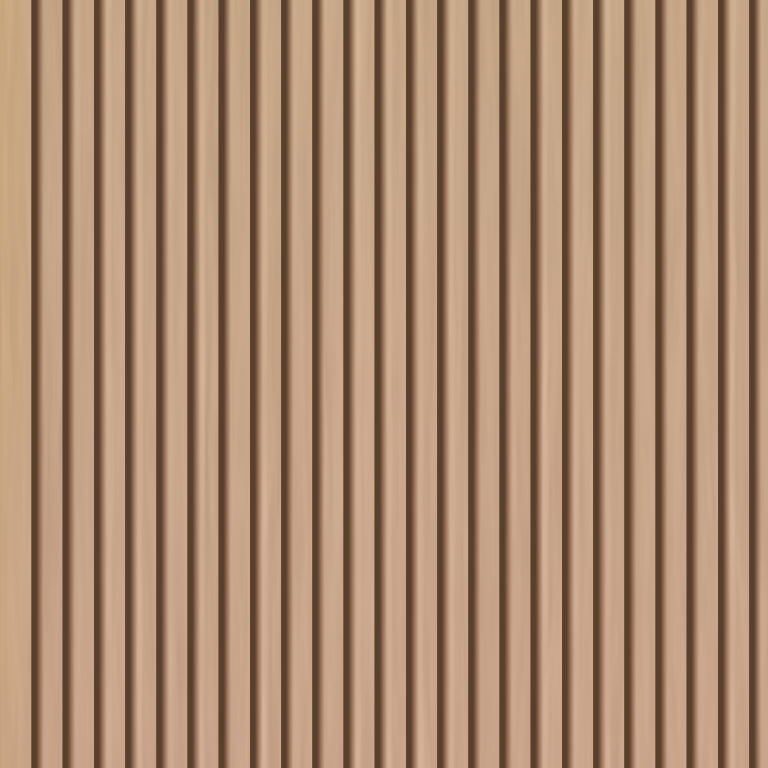
This texture is drawn by a WebGL 2 fragment shader. Its source:

```glsl
#version 300 es
precision highp float;

#define SLATS 24.615
#define EDGE_SOFTNESS 0.035
#define GROOVE_END 0.14
#define FLANK_END 0.43
#define GRAIN_STRENGTH 0.030
#define SLAT_VARIATION 0.018
#define GROOVE_COLOR vec3(0.350, 0.250, 0.172)
#define FLANK_COLOR vec3(0.570, 0.425, 0.325)
#define FACE_COLOR vec3(0.778, 0.648, 0.537)

uniform vec2 u_resolution;
out vec4 outColor;

float hash(vec2 p) {
  vec3 q = fract(vec3(p.xyx) * 0.1031);
  q += dot(q, q.yzx + 33.33);
  return fract((q.x + q.y) * q.z);
}

float noise(vec2 p) {
  vec2 cell = floor(p), f = fract(p);
  f = f * f * (3.0 - 2.0 * f);
  return mix(mix(hash(cell), hash(cell + vec2(1.0, 0.0)), f.x),
             mix(hash(cell + vec2(0.0, 1.0)), hash(cell + 1.0), f.x), f.y);
}

// Long vertical fibres, plus slanted growth lines that come and go
float woodGrain(vec2 p, float slat) {
  float seed = hash(vec2(slat, 7.0)) * 90.0;
  float drift = noise(vec2(seed, p.y * 5.0)) - 0.5;
  float x = p.x + 0.35 * drift;
  float fibres = noise(vec2(x * 5.0 + seed, p.y * 4.0 + seed)) - 0.5;
  fibres += 0.7 * (noise(vec2(p.x * 12.0 + seed, p.y * 14.0)) - 0.5);
  float slant = (hash(vec2(slat, 3.0)) - 0.5) * 28.0;
  float lines = noise(vec2(x * 7.0 + p.y * slant + seed, p.y * 6.0)) - 0.5;
  float patches = smoothstep(0.45, 0.8, noise(vec2(seed, p.y * 4.0 + seed)));
  return fibres + lines * patches;
}

void main() {
  vec2 uv = gl_FragCoord.xy / u_resolution;
  float x = uv.x * SLATS;
  float t = fract(x);
  float slat = floor(x - 0.08);
  float grain = woodGrain(vec2(x, uv.y), slat);

  // Lit face: yellower toward the top and left, rosier below
  vec3 face = FACE_COLOR + vec3(0.004, -0.004, 0.008) * (1.0 - 2.0 * uv.y);
  face += vec3(0.015, 0.008, -0.025) * (1.0 - smoothstep(0.0, 0.06, uv.x));
  face += SLAT_VARIATION * (hash(vec2(slat, 19.0)) - 0.5);
  face += GRAIN_STRENGTH * grain;

  // Pale stripe along the left of some faces
  float stripe = smoothstep(0.36, 0.46, t) * (1.0 - smoothstep(0.50, 0.62, t));
  face += 0.035 * stripe * smoothstep(0.35, 0.9, hash(vec2(slat, 41.0)));

  // Groove shadow rising over the flank to the face
  vec3 flank = FLANK_COLOR + vec3(0.018, 0.0, 0.004) * (0.5 - uv.y);
  flank += 0.4 * GRAIN_STRENGTH * grain;
  vec3 profile = mix(GROOVE_COLOR, flank, smoothstep(GROOVE_END, 0.30, t));
  profile = mix(profile, face, smoothstep(0.24, FLANK_END, t));

  // Crisp right edge of each slat; the first slat has no groove before it
  float edgeDistance = t > 0.5 ? t - 1.0 : t;
  float softness = max(EDGE_SOFTNESS, 0.75 * SLATS / u_resolution.x);
  float shaded = smoothstep(-softness, softness, edgeDistance);
  shaded *= step(0.5, x);
  outColor = vec4(mix(face, profile, shaded), 1.0);
}
```
